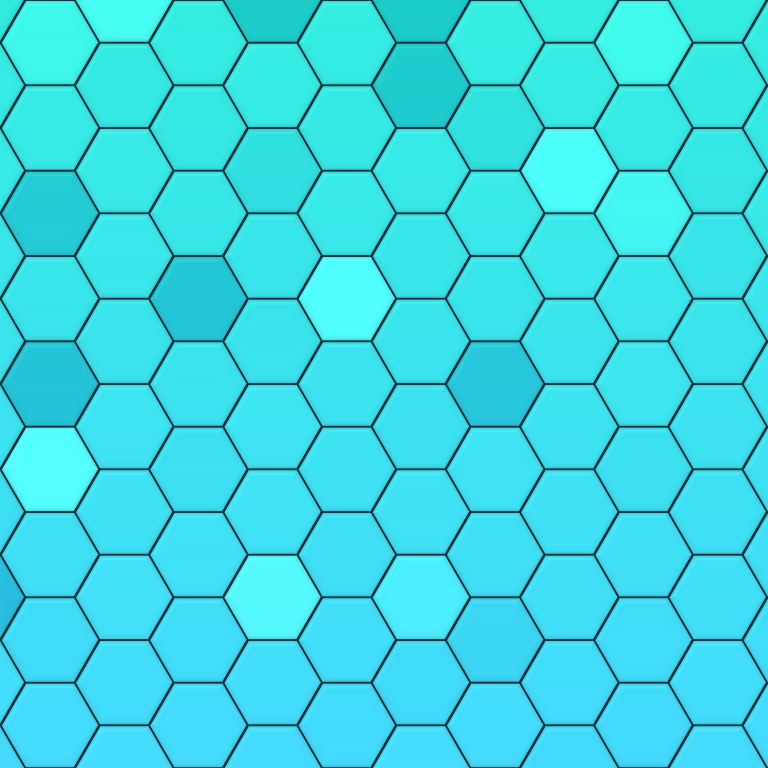
Reproduce this pattern procedurally as a three.js fragment shader.

```glsl
// Flat-topped hexagon tiles over a vertical aqua-to-sky gradient.
// Two interleaved lattices give the nearest tile; the distance to its edge
// drives the dark joint, the soft bevel shadow and the thin rim highlight.
varying vec2 vUv;

const float ROWS = 9.0;               // tiles up the canvas
const float COLUMN_STEP = 0.0966;     // distance between column centres
const float FIRST_COLUMN = 0.0651;    // centre of the first column
const vec2 LATTICE = vec2(1.7320508, 1.0);

const vec3 SKY = vec3(0.27, 0.86, 1.0);
const vec3 AQUA = vec3(0.20, 0.93, 0.88);
const vec3 JOINT = vec3(0.02, 0.20, 0.24);
const vec3 SHADOW = vec3(0.22, 0.48, 0.53);

float hash(vec2 p) {
  vec3 q = fract(p.xyx * vec3(0.1031, 0.1030, 0.0973));
  q += dot(q, q.yzx + 33.33);
  return fract((q.x + q.y) * q.z);
}

// Canvas position in units where neighbouring tile centres are 1 apart.
vec2 toTileSpace(vec2 uv) {
  float x = (uv.x - FIRST_COLUMN) / COLUMN_STEP * LATTICE.x * 0.5;
  return vec2(x, uv.y * ROWS);
}

vec2 nearestCentre(vec2 p) {
  vec2 g = p / LATTICE;
  vec2 a = vec2(floor(g.x + 0.5), floor(g.y) + 0.5) * LATTICE;
  vec2 b = vec2(floor(g.x) + 0.5, floor(g.y + 0.5)) * LATTICE;
  return distance(p, a) < distance(p, b) ? a : b;
}

// Outward normal of the closest side of a tile centred on the origin.
vec2 sideNormal(vec2 p) {
  vec2 q = abs(p);
  vec2 slanted = vec2(0.8660254, 0.5);
  vec2 n = dot(q, slanted) > q.y ? slanted : vec2(0.0, 1.0);
  return n * vec2(p.x < 0.0 ? -1.0 : 1.0, p.y < 0.0 ? -1.0 : 1.0);
}

float band(float lo, float hi, float x) {
  return step(lo, x) - step(hi, x);
}

// Mostly even tiles, with a few dark, dim, light and bright ones.
float tileTone(vec2 id) {
  float pick = hash(id + 11.0);
  float tone = (hash(id + 47.0) - 0.5) * 0.02;
  tone -= 0.12 * band(0.0, 0.06, pick);
  tone -= 0.035 * band(0.06, 0.09, pick);
  tone += 0.05 * band(0.89, 0.95, pick);
  tone += 0.11 * step(0.95, pick);
  return tone;
}

vec3 tileColour(float height, vec2 id) {
  vec3 base = mix(SKY, AQUA, height);
  return clamp(base + vec3(0.75, 1.0, 0.7) * tileTone(id), 0.0, 1.0);
}

// Shadow falls on lower and right sides; a rim catches light on upper ones.
vec3 bevel(vec3 colour, float edge, vec2 normal) {
  float facing = dot(normal, normalize(vec2(-0.4, 1.0)));
  float shade = mix(0.52, 0.26, facing * 0.5 + 0.5) * exp(-edge / 0.027);
  float rim = smoothstep(0.02, 0.05, edge) * (1.0 - smoothstep(0.05, 0.085, edge));
  colour += 0.05 * rim * max(facing, 0.0);
  return mix(colour, SHADOW, shade);
}

float jointCover(float edge, vec2 normal, float pixel) {
  float rising = step(normal.x * normal.y, -0.1);
  float halfWidth = 0.011 + 0.004 * rising;
  float soft = 0.55 * pixel;
  return 1.0 - smoothstep(halfWidth - soft, halfWidth + soft, edge);
}

void main() {
  vec2 p = toTileSpace(vUv);
  vec2 centre = nearestCentre(p);
  vec2 local = p - centre;
  vec2 id = floor(centre * 2.0 / LATTICE + 0.5);

  vec2 normal = sideNormal(local);
  float edge = 0.5 - dot(local, normal);

  vec3 colour = bevel(tileColour(vUv.y, id), edge, normal);
  colour = mix(colour, JOINT, jointCover(edge, normal, fwidth(p.y)));
  gl_FragColor = vec4(clamp(colour, 0.0, 1.0), 1.0);
}
```
